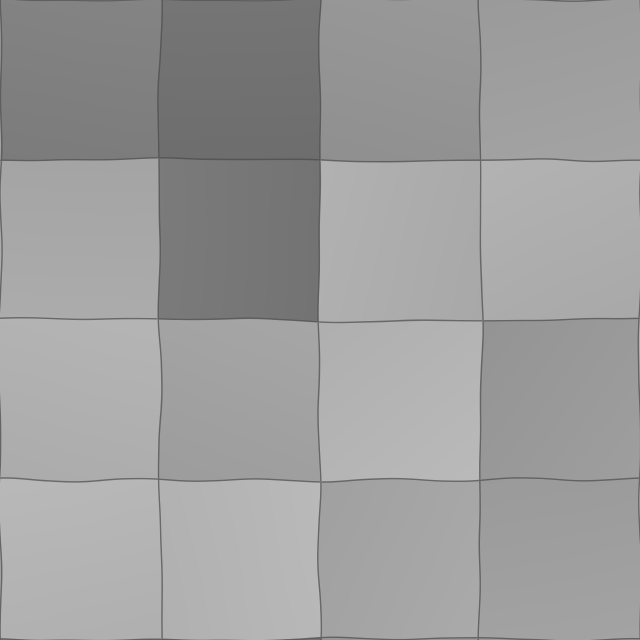
Reproduce this pattern procedurally as a Shadertoy shader.

```glsl
// Four by four grey tiles, each a flat tone with a faint linear gradient.
// A gradient-noise warp bends the grid, so the thin dark joints waver;
// tones are blended over one pixel at each joint and wrap at the borders.

#define TILES 4.0          // repeats across and down
#define WARP_AMOUNT 0.030  // joint waver, in tiles
#define WARP_SCALE 2.0     // noise cells per tile
#define JOINT_WIDTH 0.009  // in tiles
#define JOINT_TONE 0.28
#define JOINT_OPACITY 0.68
#define SHADE_RANGE 0.030  // tone change across one tile

// Tone of each tile, rows from the bottom up
const mat4 TILE_TONE = mat4(
    0.705, 0.708, 0.647, 0.622,
    0.690, 0.632, 0.706, 0.600,
    0.658, 0.466, 0.677, 0.680,
    0.500, 0.444, 0.580, 0.622);

// Direction of brightening in each tile, in radians
const mat4 SHADE_ANGLE = mat4(
    1.8, 0.2, -0.4, -1.4,
    1.3, 1.2, -0.9, -0.6,
    -1.6, 3.1, 2.9, 2.0,
    1.4, 1.6, 1.3, -1.3);

// Unit gradient at a lattice point, periodic over the canvas
vec2 latticeGradient(vec2 cell, float seed) {
    cell = mod(cell, TILES * WARP_SCALE);
    float h = fract(sin(dot(cell, vec2(127.1, 311.7)) + seed) * 4375.85);
    return vec2(cos(6.2832 * h), sin(6.2832 * h));
}

float gradientNoise(vec2 p, float seed) {
    vec2 i = floor(p), f = p - i;
    vec2 u = f * f * f * (f * (f * 6.0 - 15.0) + 10.0);
    vec2 e = vec2(1.0, 0.0);
    float a = dot(latticeGradient(i, seed), f);
    float b = dot(latticeGradient(i + e.xy, seed), f - e.xy);
    float c = dot(latticeGradient(i + e.yx, seed), f - e.yx);
    float d = dot(latticeGradient(i + e.xx, seed), f - e.xx);
    return mix(mix(a, b, u.x), mix(c, d, u.x), u.y);
}

// Shaded tone of one tile at point p
float tileTone(vec2 cell, vec2 p) {
    ivec2 id = ivec2(mod(cell, TILES));
    float angle = SHADE_ANGLE[id.y][id.x];
    vec2 local = p - cell - 0.5;
    return TILE_TONE[id.y][id.x]
         + SHADE_RANGE * dot(local, vec2(cos(angle), sin(angle)));
}

void mainImage(out vec4 fragColor, in vec2 fragCoord) {
    vec2 p = fragCoord / iResolution.xy * TILES;
    float pixel = TILES / min(iResolution.x, iResolution.y);

    // Bend the grid
    vec2 n = p * WARP_SCALE + vec2(0.37, 0.61);
    p += WARP_AMOUNT * vec2(gradientNoise(n, 1.7), gradientNoise(n, 8.3));

    // Blend the four nearest tiles; their joints lie at f = 0.5
    vec2 q = p - 0.5;
    vec2 cell = floor(q), f = q - cell;
    vec2 side = clamp((f - 0.5) / pixel + 0.5, 0.0, 1.0);
    float lower = mix(tileTone(cell, p), tileTone(cell + vec2(1, 0), p), side.x);
    float upper = mix(tileTone(cell + vec2(0, 1), p), tileTone(cell + 1.0, p), side.x);
    float tone = mix(lower, upper, side.y);

    // Draw the joints
    vec2 toJoint = abs(f - 0.5);
    float d = min(toJoint.x, toJoint.y);
    float joint = clamp((0.5 * JOINT_WIDTH - d) / pixel + 0.5, 0.0, 1.0);
    tone = mix(tone, JOINT_TONE, joint * JOINT_OPACITY);

    fragColor = vec4(vec3(tone), 1.0);
}
```
